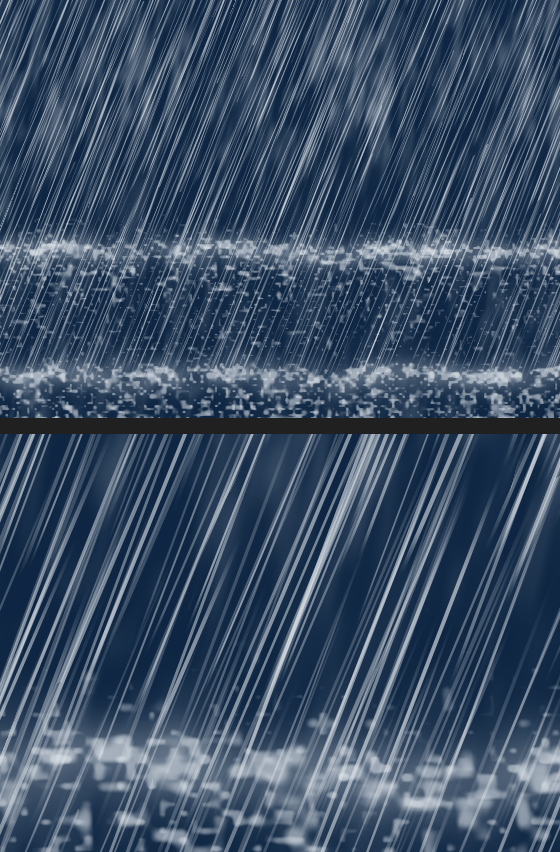
Top, the full canvas; bottom, a detail of the centre.
Reproduce this texture procedurally as a Shadertoy shader.

```glsl
// Slanted rain over two bands of splashing water, in navy-to-white duotone.
// Rain is layered sheared columns of tapered streaks; spray is value noise
// thresholded by a coverage that depends on height.

float hash(vec2 p) {
    p = fract(p * vec2(0.1031, 0.1137));
    p += dot(p, p.yx + 33.33);
    return fract((p.x + p.y) * p.x * 17.31 + p.y * 91.7);
}

float noise(vec2 p) {
    vec2 i = floor(p), f = fract(p);
    f = f * f * (3.0 - 2.0 * f);
    return mix(mix(hash(i), hash(i + vec2(1, 0)), f.x),
               mix(hash(i + vec2(0, 1)), hash(i + vec2(1, 1)), f.x), f.y);
}

// Bright flecks; cover 0..1 sets how many noise peaks show
float flecks(vec2 p, float cover) {
    return smoothstep(1.0 - cover, 1.4 - cover, noise(p));
}

float bell(float x, float width) {
    return exp(-x * x / (width * width));
}

// One layer of thin slanted streaks with soft ends
float rainLayer(vec2 p, float layer, float pixel) {
    float slope = 0.40 + 0.03 * sin(layer * 2.4);
    float columnWidth = 0.022;
    float s = p.x - slope * p.y + 3.0 + layer * 0.137;
    float column = floor(s / columnWidth);
    vec2 seed = vec2(column + 7.0, layer * 13.0 + 5.0);

    float along = p.y / mix(0.32, 0.65, hash(seed)) + 9.0 * hash(seed + 31.0);
    vec2 drop = seed + vec2(0.0, 57.0 * floor(along));
    float f = fract(along);

    float center = mix(0.12, 0.88, hash(drop + 3.0));
    float dist = abs(s / columnWidth - column - center) * columnWidth;
    float halfWidth = mix(0.0007, 0.0019, hash(drop + 11.0));
    float line = clamp((halfWidth - dist) / pixel + 0.5, 0.0, 1.0);

    float tail = mix(0.55, 0.98, hash(drop + 19.0));
    float taper = smoothstep(0.0, 0.12, f) * smoothstep(tail, tail - 0.3, f);
    float bunching = noise(vec2(s * 9.0, layer * 0.3 + p.y * 2.0));
    float alive = step(hash(drop + 23.0), 0.4 + 0.6 * bunching);
    float glow = mix(0.2, 0.62, pow(hash(drop + 41.0), 1.4));
    return line * taper * alive * glow;
}

float rain(vec2 p, float pixel) {
    float light = 0.0;
    for (int i = 0; i < 8; i++) {
        float streak = rainLayer(p, float(i), pixel);
        // Only some layers fall in front of the far band
        if (i > 4) streak *= smoothstep(0.34, 0.44, p.y);
        light = 1.0 - (1.0 - light) * (1.0 - streak);
    }
    return light * smoothstep(0.08, 0.15, p.y);
}

// Dim blurred rain far away, smeared along the fall
float farRain(vec2 p) {
    vec2 q = vec2(p.x - 0.2 * p.y, p.y);
    float veil = 0.6 * noise(q * vec2(34.0, 8.0)) + 0.4 * noise(q * vec2(80.0, 22.0) + 17.0);
    float patches = noise(q * vec2(5.0, 4.0) + 40.0);
    float height = mix(0.35, 1.0, smoothstep(0.4, 0.9, p.y));
    return 0.03 + 0.34 * height * smoothstep(0.3, 0.95, veil) * (0.4 + patches);
}

float spray(vec2 p) {
    // Ragged heights of the two splash lines
    float wobble = 0.022 * (noise(vec2(p.x * 24.0, 3.0)) - 0.5);
    float farBand = bell(p.y - 0.397 - wobble, 0.033);
    float nearBand = bell(p.y - 0.098 - wobble, 0.036);
    float band = max(farBand, nearBand);

    // Loose drops between the bands, dense speckle at the bottom
    float between = smoothstep(0.10, 0.16, p.y) * smoothstep(0.40, 0.36, p.y);
    float below = smoothstep(0.10, 0.06, p.y);
    float above = smoothstep(0.39, 0.42, p.y) * smoothstep(0.53, 0.42, p.y);
    float loose = between * mix(0.27, 0.42, smoothstep(0.22, 0.37, p.y))
                + below * 0.46 + above * 0.30;

    float clump = noise(p * vec2(17.0, 21.0) + 60.0);
    float cover = max(0.62 * band, loose) + 0.14 * (clump - 0.5);
    float coarse = flecks(p * vec2(66.0, 78.0) + 11.0, cover);
    float fine = flecks(p * vec2(118.0, 140.0) + 83.0, cover);
    float mist = band * (0.12 + 0.28 * clump);
    return 1.0 - (1.0 - 0.55 * coarse) * (1.0 - 0.5 * fine) * (1.0 - mist);
}

void mainImage(out vec4 fragColor, in vec2 fragCoord) {
    vec2 p = fragCoord / iResolution.y;
    float pixel = 1.0 / iResolution.y;

    float dark = (1.0 - farRain(p)) * (1.0 - spray(p)) * (1.0 - rain(p, pixel));
    float tone = 1.0 - dark;

    vec3 navy = vec3(0.03, 0.125, 0.24);
    vec3 foam = vec3(0.91, 0.93, 0.95);
    fragColor = vec4(mix(navy, foam, tone), 1.0);
}
```
